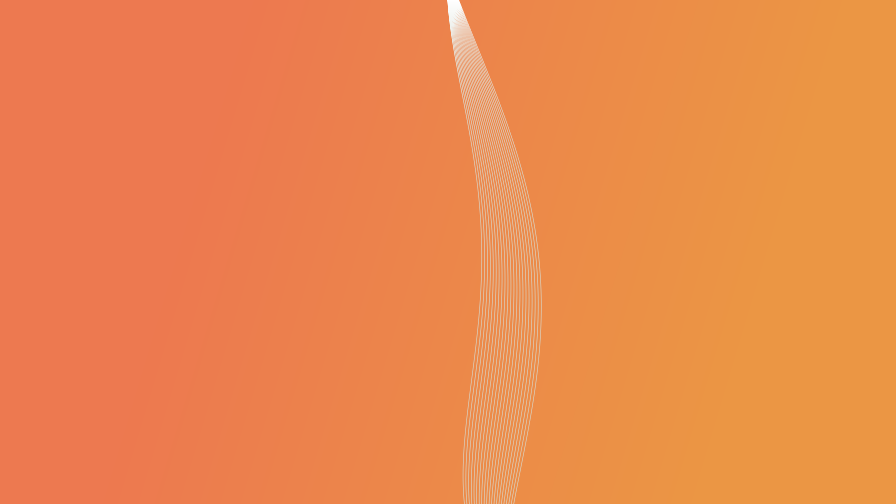
A Shadertoy shader for this background:

```glsl
// A slanted coral-to-amber gradient with a ribbon of fine pale lines.
// Two quartic curves bound the ribbon; evenly spaced strokes between them
// converge to a white tip, and are box filtered analytically per pixel.

#define LINE_COUNT 20.0
#define STROKE_WIDTH 0.00068
#define GRADIENT_SLANT 0.30
#define GRADIENT_START 0.28
#define GRADIENT_END 0.95
#define CORAL vec3(0.928, 0.473, 0.312)
#define AMBER vec3(0.922, 0.588, 0.266)
#define LINE_COLOR vec3(0.84, 0.86, 0.82)
#define TIP_COLOR vec3(1.0)

// Quartic in Newton form: start value and its forward differences.
float ribbonEdge(float s, float start, vec4 d) {
    return start + s * (d.x + (s - 1.0) / 2.0 * (d.y
                 + (s - 2.0) / 3.0 * (d.z + (s - 3.0) / 4.0 * d.w)));
}

// Integral of a unit-period pulse train with the given duty.
float strokeIntegral(float x, float duty) {
    x = clamp(x, 0.0, LINE_COUNT + duty);
    return floor(x) * duty + min(fract(x), duty);
}

vec3 background(vec2 uv, float aspect) {
    float along = uv.x + GRADIENT_SLANT * (1.0 - uv.y) * aspect;
    float t = (along - GRADIENT_START) / (GRADIENT_END - GRADIENT_START);
    return mix(CORAL, AMBER, clamp(t, 0.0, 1.0));
}

void mainImage(out vec4 fragColor, in vec2 fragCoord) {
    vec2 uv = fragCoord / iResolution.xy;
    vec3 color = background(uv, iResolution.y / iResolution.x);

    // Ribbon edges, with s running from 0 at the top to 4 at the bottom.
    float s = 4.0 * (1.0 - uv.y);
    float left = ribbonEdge(s, 0.4995, vec4(0.0228, -0.0078, -0.0182, 0.0469));
    float right = ribbonEdge(s, 0.5117, vec4(0.0547, -0.0208, -0.0150, 0.0273));

    // Stroke coverage averaged over the width of one pixel.
    float spacing = (right - left) / LINE_COUNT;
    float x = (uv.x - left) / spacing;
    float footprint = 1.0 / (iResolution.x * spacing);
    float duty = min(STROKE_WIDTH / spacing, 0.98);
    float coverage = (strokeIntegral(x + 0.5 * footprint, duty)
                    - strokeIntegral(x - 0.5 * footprint, duty)) / footprint;

    // Brighter strokes toward the tip and its left side.
    float tip = exp(-2.2 * s);
    float leftGlow = exp(-3.5 * s - 3.0 * clamp(x / LINE_COUNT, 0.0, 1.0));
    coverage = min(coverage * (1.0 + 1.5 * leftGlow), 1.0);

    color = mix(color, mix(LINE_COLOR, TIP_COLOR, tip), coverage);
    fragColor = vec4(color, 1.0);
}
```
